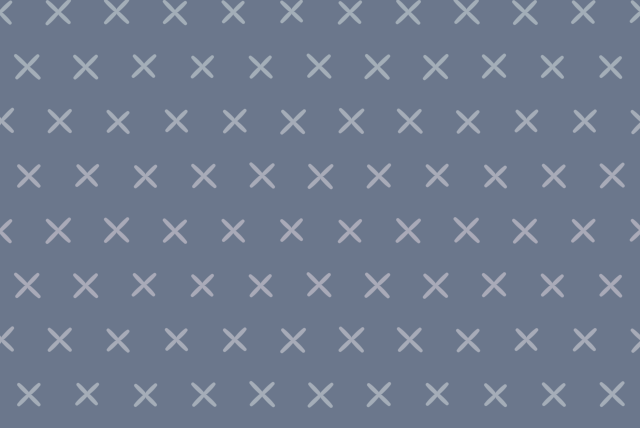
Reproduce this pattern procedurally as a Shadertoy shader.

```glsl
const vec3 GROUND = vec3(0.420, 0.468, 0.548);
const vec3 INK_COOL = vec3(0.640, 0.682, 0.722);
const vec3 INK_WARM = vec3(0.665, 0.666, 0.722);

// Lengths are fractions of the canvas height
const vec2 PITCH = vec2(0.1363, 0.1277);
const vec2 FIRST_CROSS = vec2(0.0656, 0.0780);
const float ROW_SHIFT = 0.53;      // shift of odd rows, in column pitches
const float ROW_SWAY = 0.0025;
const float ARM_LENGTH = 0.0342;
const float ARM_RADIUS = 0.0047;
const float SIZE_SWING = 0.065;
const float SIZE_PERIOD = 6.5;     // in columns
const float TILT_SWING = 0.025;
const float LIFT_SWING = 0.0014;
const float ROW_CYCLE = 4.0;       // rows before the variation repeats
const float TAU = 6.2831853;

mat2 rotation(float angle) {
    float c = cos(angle), s = sin(angle);
    return mat2(c, s, -s, c);
}

// Rounded stroke along x, fuller midway between centre and tip
float brushStroke(vec2 p, float halfLength, float radius) {
    float along = clamp(p.x, -halfLength, halfLength);
    float t = abs(along) / halfLength;
    float fullness = 0.84 + 0.52 * t - 0.54 * t * t * t;
    return length(p - vec2(along, 0.0)) - radius * fullness;
}

float crossDistance(vec2 p, vec2 cell) {
    float row = mod(cell.y, ROW_CYCLE);
    float column = cell.x + 0.5 * mod(row, 2.0);

    // Layered sines vary size, height and tilt from cross to cross
    float swell = cos(TAU * (column - 4.4 - 1.05 * row) / SIZE_PERIOD);
    float drift = sin(2.1 * column + 1.7 * row);
    float size = 1.0 + SIZE_SWING * swell;
    float skew = 0.035 * sin(1.3 * column + 2.4 * row);

    p.y -= LIFT_SWING * drift;
    p = rotation(TAU / 8.0 + TILT_SWING * sin(1.7 * column - row)) * p;
    float rising = brushStroke(p, ARM_LENGTH * (size - skew), ARM_RADIUS);
    float falling = brushStroke(p.yx, ARM_LENGTH * (size + skew), ARM_RADIUS);
    return min(rising, falling);
}

void mainImage(out vec4 fragColor, in vec2 fragCoord) {
    vec2 p = fragCoord / iResolution.y - FIRST_CROSS;
    float pixel = 1.0 / iResolution.y;

    // Staggered rows with a slight sideways sway
    float row = floor(p.y / PITCH.y + 0.5);
    p.x -= ROW_SHIFT * PITCH.x * mod(row, 2.0);
    p.x -= ROW_SWAY * sin(TAU * (row / ROW_CYCLE + 0.125));
    vec2 cell = vec2(floor(p.x / PITCH.x + 0.5), row);

    float d = crossDistance(p - cell * PITCH, cell);
    float coverage = 1.0 - smoothstep(-0.75 * pixel, 0.75 * pixel, d);

    // Faint warm cast across the middle rows
    float warmth = 0.5 + 0.5 * cos(TAU * (fragCoord.y / iResolution.y - 0.42));
    vec3 ink = mix(INK_COOL, INK_WARM, warmth);
    fragColor = vec4(mix(GROUND, ink, coverage), 1.0);
}
```
